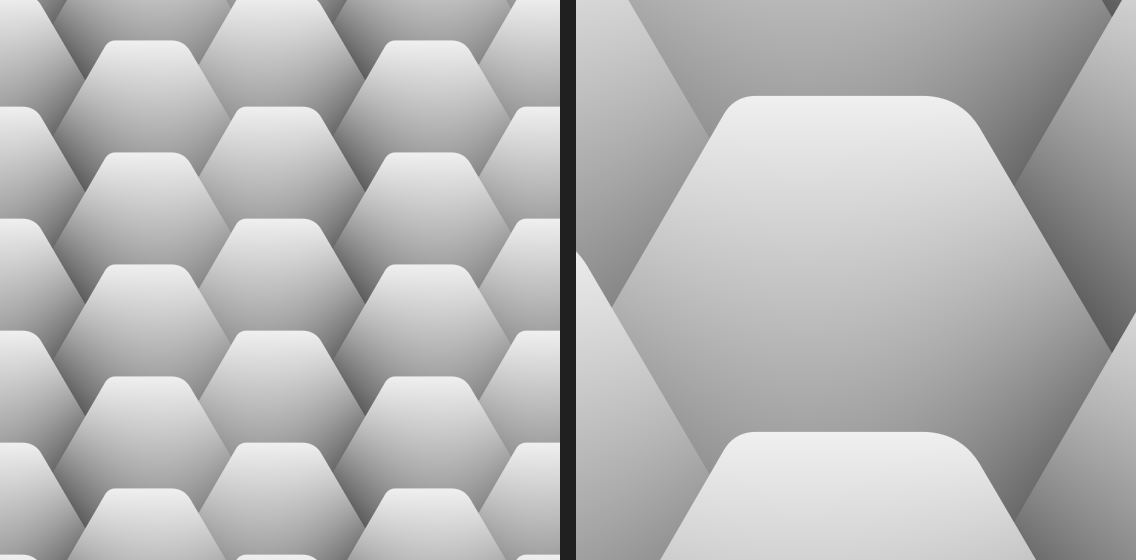
Left, the full canvas; right, a detail of the centre.
Reproduce this pattern procedurally as a Shadertoy shader.

```glsl
// Overlapping grey scales with flat tops and rounded shoulders, in two staggered
// columns per repeat. Scales are painted from the top down, each one shaded
// darker towards its foot and flanks; whole repeats make the canvas tile.

#define COLUMNS 2.0                    // repeats across
#define ROWS 5.0                       // repeats down
#define CENTRES vec2(0.518, 0.9857)    // column centres, in repeats across
#define TOPS vec2(0.361, 0.952)        // top edges, in repeats down
#define HALF_TOP vec2(0.326, 0.348)    // half width of the top: left, right
#define FLARE vec2(0.580, 0.587)       // widening per unit of depth: left, right
#define ROUNDING vec2(0.056, 0.100)    // shoulder softness: left, right
#define TOP_TONE 0.94
#define FALLOFF 0.307                  // darkening with depth
#define FLANK_SHADE 0.297              // extra darkening on both flanks
#define TILT_SHADE 0.070               // extra darkening on the outer flank

float smoothMax(float a, float b, float k) {
    float h = max(k - abs(a - b), 0.0) / k;
    return max(a, b) + 0.25 * k * h * h;
}

// Signed distance to a scale; p.x runs from its axis, p.y down from its top.
float scaleDistance(vec2 p) {
    bool isLeft = p.x < 0.0;
    float halfTop = isLeft ? HALF_TOP.x : HALF_TOP.y;
    float flare = isLeft ? FLARE.x : FLARE.y;
    float rounding = isLeft ? ROUNDING.x : ROUNDING.y;
    float flank = (abs(p.x) - halfTop - flare * p.y) / sqrt(1.0 + flare * flare);
    return smoothMax(flank, -p.y, rounding);
}

// Tone of a scale; outward is +1 or -1, towards the wider gap.
float scaleTone(vec2 p, float outward) {
    float shade = FALLOFF + FLANK_SHADE * p.x * p.x + TILT_SHADE * outward * p.x;
    return TOP_TONE - max(p.y, 0.0) * shade;
}

void mainImage(out vec4 fragColor, in vec2 fragCoord) {
    vec2 uv = fragCoord / iResolution.xy;
    vec2 cell = vec2(uv.x * COLUMNS, fract((1.0 - uv.y) * ROWS));
    float pixel = ROWS / iResolution.y;
    float tone = 0.36;

    // Lower scales cover higher ones; lengths are in row heights.
    for (int row = -2; row <= 0; row++) {
        for (int column = 0; column < 2; column++) {
            float across = cell.x - CENTRES[column];
            across = (fract(across + 0.5) - 0.5) * ROWS / COLUMNS;
            vec2 p = vec2(across, cell.y - float(row) - TOPS[column]);
            float coverage = clamp(0.5 - scaleDistance(p) / pixel, 0.0, 1.0);
            float outward = column == 0 ? -1.0 : 1.0;
            tone = mix(tone, scaleTone(p, outward), coverage);
        }
    }
    fragColor = vec4(vec3(clamp(tone, 0.0, 1.0)), 1.0);
}
```
